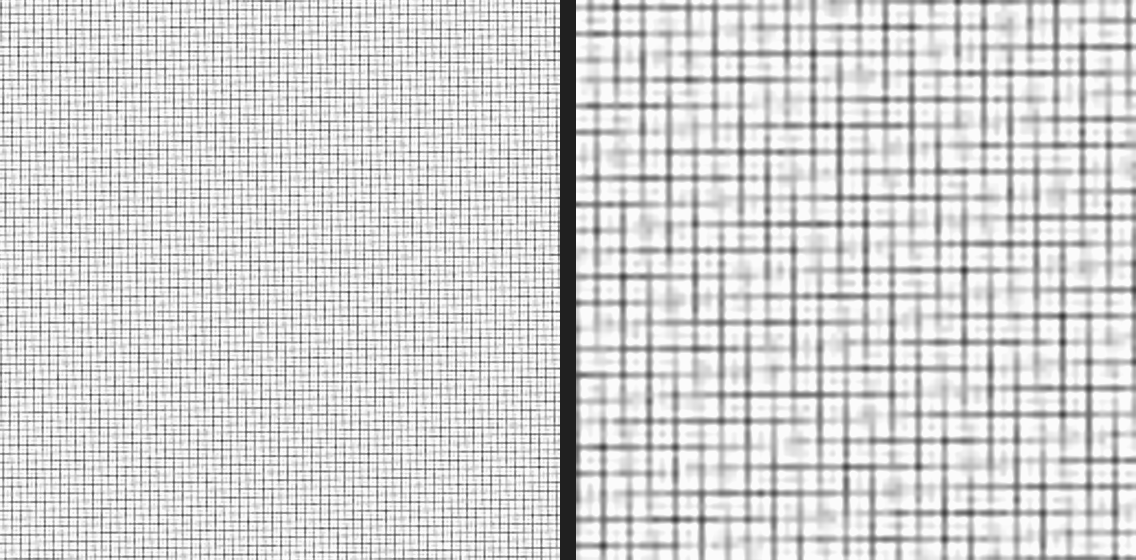
Left: the whole. Right: its middle third, enlarged.
Reproduce this pattern procedurally as a WebGL 1 fragment shader.

```glsl
precision highp float;
// Fine woven cloth: two crossing sets of grey threads on white, turned slightly,
// with fainter threads halfway between. All are sampled on a coarse lattice, which
// breaks them into soft dashes; grain is added and the lattice is blended smoothly.

uniform vec2 u_resolution;

const float LATTICE = 256.0;        // lattice cells across the canvas
const float THREADS = 68.9;         // main threads across the canvas
const float TILT = 0.0215;          // slope of the weave
const vec2 PHASE = vec2(0.62, 0.05);
const float CORE_WIDTH = 0.38;      // dark core, in lattice cells
const float EDGE_WIDTH = 1.0;       // light edge, in lattice cells
const float EDGE_LIGHT = 0.2;
const float MAIN_DARKNESS = 0.55;
const float FAINT_DARKNESS = 0.11;
const float SMUDGE = 0.10;
const float PAPER = 1.085;          // bare cloth, clipped at WHITE
const float WHITE = 0.985;

float hash(vec2 p) {
    p = fract(p * vec2(0.1031, 0.1137));
    p += dot(p, p.yx + 33.33);
    return fract((p.x + p.y) * p.x * 47.3);
}

float bell(float x, float width) {
    return exp(-0.5 * x * x / (width * width));
}

// Change of strength along a thread, in layered sines
float wear(float along, float seed) {
    float start = 6.2832 * seed;
    return 0.08 * sin(along * 0.57 + start) + 0.07 * sin(along * 1.31 + start * 3.0);
}

// Darkness of one set of threads: dark cores minus light edges, and faint threads
float thread(float across, float along, float phase, float family) {
    float pitch = LATTICE / THREADS;
    float position = across / pitch - phase;
    float index = floor(position + 0.5);
    float offset = (position - index) * pitch;
    float halfway = 0.5 * pitch - abs(offset);
    float seed = hash(vec2(index + 7.0, family));
    float strength = 0.95 + 0.1 * seed + wear(along, seed);
    float profile = bell(offset, CORE_WIDTH) - EDGE_LIGHT * bell(offset, EDGE_WIDTH);
    return strength * (MAIN_DARKNESS * profile + FAINT_DARKNESS * bell(halfway, CORE_WIDTH));
}

// Brightness of the cloth at the centre of one lattice cell
float cloth(vec2 cell) {
    vec2 center = cell + 0.5;
    vec2 woven = center + TILT * vec2(center.y, -center.x);
    float warp = thread(woven.x, woven.y, PHASE.x, 11.0);
    float weft = thread(woven.y, woven.x, PHASE.y, 29.0);
    float grain = hash(cell + 3.0);
    float beading = 0.85 + 0.3 * hash(cell + 61.0);
    float weave = (1.0 - warp * beading) * (1.0 - weft * beading);
    return PAPER * weave - SMUDGE * grain * grain;
}

// Smooth blend of the four nearest lattice cells
float blendedCloth(vec2 p) {
    vec2 corner = floor(p - 0.5);
    vec2 weight = smoothstep(0.0, 1.0, p - 0.5 - corner);
    float sum = 0.0;
    for (int j = 0; j < 2; j++) {
        for (int i = 0; i < 2; i++) {
            vec2 tap = vec2(float(i), float(j));
            vec2 w = mix(1.0 - weight, weight, tap);
            sum += w.x * w.y * cloth(corner + tap);
        }
    }
    return sum;
}

void main() {
    vec2 p = gl_FragCoord.xy / u_resolution * LATTICE;
    gl_FragColor = vec4(vec3(clamp(blendedCloth(p), 0.0, WHITE)), 1.0);
}
```
